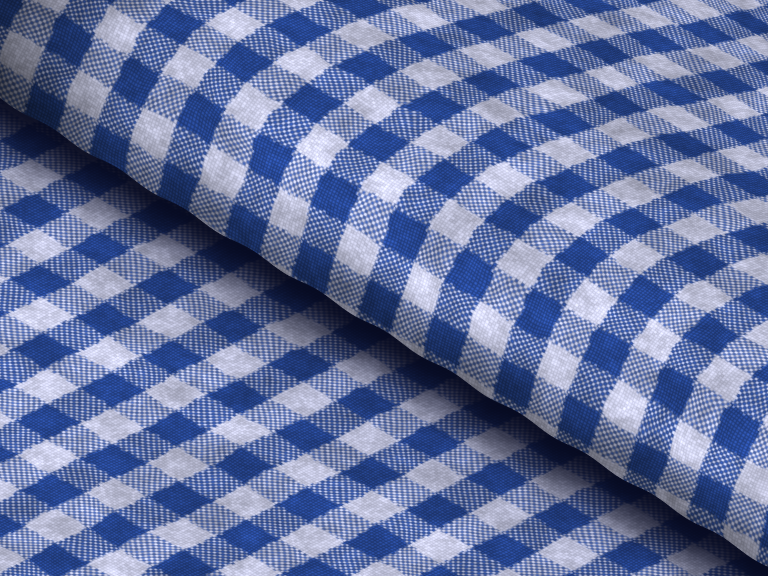
Give the GLSL for this texture, as a Shadertoy shader.

```glsl
// Blue and white gingham cloth with a soft roll lying across a flat layer.
// Each layer maps the canvas to skewed cloth coordinates (one unit per check
// repeat), where a plain weave of coloured threads is drawn and then shaded.

float hash(vec2 p) {
    vec3 q = fract(vec3(p.xyx) * 0.1031);
    q += dot(q, q.yzx + 33.33);
    return fract((q.x + q.y) * q.z);
}

float noise(vec2 p) {
    vec2 i = floor(p), f = fract(p);
    f = f * f * (3.0 - 2.0 * f);
    return mix(mix(hash(i), hash(i + vec2(1, 0)), f.x),
               mix(hash(i + vec2(0, 1)), hash(i + vec2(1, 1)), f.x), f.y);
}

// Plain weave of rounded dots, each thread blue for half a repeat; the warp
// covers more than the weft, so its blue stripes look darker
vec3 gingham(vec2 cloth) {
    vec2 thread = cloth * 24.0;
    vec2 cell = floor(thread);
    vec2 wave = sin(thread * 3.14159);
    float weave = wave.x * wave.y;
    float weftOnTop = clamp(0.37 + 0.60 * weave, 0.02, 0.88);
    vec2 fray = 0.04 * (vec2(hash(cell.yy + 11.0), hash(cell.xx + 57.0)) - 0.5);
    vec2 toBlue = abs(fract(cloth + 0.5) - 0.5) + fray;
    vec2 blueBand = 1.0 - smoothstep(0.23, 0.27, toBlue);
    float blue = mix(blueBand.x, blueBand.y, weftOnTop);
    float relief = mix(0.93 + 0.12 * abs(weave), 0.78 + 0.34 * abs(weave), blue);
    float slub = 0.93 + 0.14 * hash(cell + 200.0);
    vec3 color = mix(vec3(0.79, 0.80, 0.90), vec3(0.16, 0.29, 0.60), blue);
    return color * relief * slub;
}

// Uneven surface: gentle wander of the threads
vec2 wander(vec2 p) {
    return 0.10 * (vec2(noise(p * 9.0 + 20.0), noise(p * 9.0 + 70.0)) - 0.5)
         + 0.05 * (vec2(noise(p * 26.0 + 5.0), noise(p * 26.0 + 45.0)) - 0.5);
}

// Puckered light and dark, as the cloth is slightly crinkled
float pucker(vec2 cloth) {
    return 0.83 + 0.20 * noise(cloth * 2.0 + 40.0) + 0.15 * noise(cloth * 6.0 + 90.0);
}

// Rolled layer: the cross stripes steepen and the rows tighten at the edge
vec3 rolledLayer(vec2 p, float height, float edge) {
    float turn = min(height, 0.0);
    float column = 0.468 + height * (0.34 + height * (1.5 - 0.8 * height)) - 1.3 * turn * turn;
    float row = 1.03 + height * (6.5 + height * (4.5 + 2.8 * height)) - 7.0 * turn * turn;
    vec2 cloth = vec2((p.x - column) / 0.1163, row) + wander(p);
    float light = mix(0.58, 1.0, smoothstep(-0.01, 0.14, edge));
    light *= 1.0 - 0.10 * smoothstep(0.25, 0.70, edge);
    light *= mix(0.60, 1.0, smoothstep(0.0, 0.38, p.x + 0.4 * (1.0 - p.y)));
    return gingham(cloth) * light * pucker(cloth);
}

// Flat layer: an even skewed grid, darkened by the roll above it
vec3 flatLayer(vec2 p, float height, float edge) {
    float row = (height + 0.448) / 0.1172;
    float column = 0.2986 + 0.1076 * row;
    vec2 cloth = vec2((p.x - column) / 0.1153, row) + 0.7 * wander(p + 3.0);
    float light = smoothstep(0.0, 0.14, -edge);
    light *= 0.82 + 0.18 * smoothstep(0.05, 0.32, -edge);
    vec3 color = gingham(cloth) * pucker(cloth + 30.0);
    return mix(vec3(0.02, 0.03, 0.11), color, 0.05 + 0.92 * light);
}

vec3 scene(vec2 p) {
    float height = 0.58 * p.x + p.y - 1.0;
    float edge = 0.61 * p.x + p.y - 0.83 + 0.003 * sin(p.x * 54.0);
    return edge > 0.0 ? rolledLayer(p, height, edge) : flatLayer(p, height, edge);
}

void mainImage(out vec4 fragColor, in vec2 fragCoord) {
    // Average a 3 by 3 grid of samples to smooth threads and edges
    vec3 sum = vec3(0.0);
    for (int y = -1; y <= 1; y++)
        for (int x = -1; x <= 1; x++)
            sum += scene((fragCoord + vec2(x, y) / 3.0) / iResolution.y);
    fragColor = vec4(sum / 9.0, 1.0);
}
```
